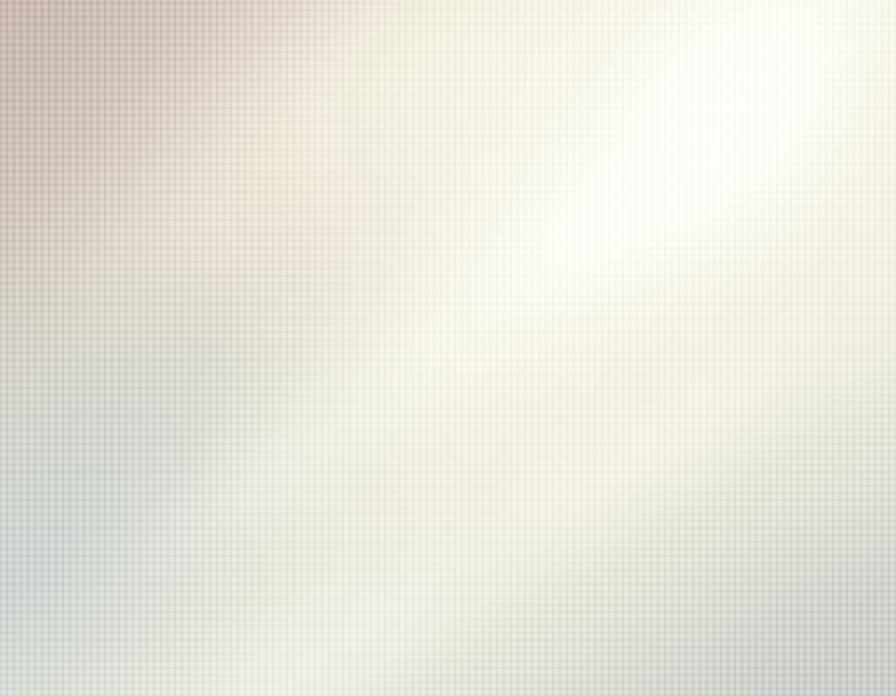
A Shadertoy shader for this background:

```glsl
// Soft diagonal light over a pale ivory, taupe and silver cloth with a fine square weave.

const float CELLS_ACROSS = 128.0;
const float WEAVE_DEPTH = 0.037;
const vec2 THREAD_WEIGHT = vec2(1.6, 1.0); // upright gaps are the stronger ones

const vec3 TAUPE  = vec3(0.79, 0.725, 0.69);
const vec3 IVORY  = vec3(0.96, 0.95, 0.895);
const vec3 CREAM  = vec3(0.96, 0.95, 0.88);
const vec3 PEACH  = vec3(0.925, 0.88, 0.82);
const vec3 WHITE  = vec3(1.0, 1.0, 0.98);
const vec3 PEARL  = vec3(0.975, 0.968, 0.92);
const vec3 SILVER = vec3(0.79, 0.80, 0.78);
const vec3 MIST   = vec3(0.79, 0.825, 0.81);
const vec3 STONE  = vec3(0.83, 0.83, 0.80);
const vec3 FROST  = vec3(0.94, 0.945, 0.92);

// Gaussian ellipse, tilted by an angle in degrees
float softEllipse(vec2 p, vec2 centre, vec2 radii, float degrees) {
    float a = radians(degrees);
    vec2 d = p - centre;
    vec2 q = vec2(dot(d, vec2(cos(a), sin(a))), dot(d, vec2(-sin(a), cos(a)))) / radii;
    return exp(-dot(q, q));
}

// Blend a tilted glow over a colour
vec3 addGlow(vec3 base, vec3 tint, float strength, vec2 p, vec2 centre, vec2 radii, float degrees) {
    return mix(base, tint, strength * softEllipse(p, centre, radii, degrees));
}

// Bilinear wash between the four corners
vec3 cornerWash(vec2 uv) {
    vec3 bottom = mix(vec3(0.81, 0.84, 0.82), SILVER, uv.x);
    vec3 top = mix(TAUPE, vec3(0.97, 0.96, 0.91), uv.x);
    return mix(bottom, top, uv.y);
}

// Soft thread profile: 1 on the gap between cells, 0 inside
vec2 threadGap(vec2 cell) {
    vec2 wave = 0.5 + 0.5 * cos(6.2831853 * cell);
    return wave * wave;
}

// Darken the gaps, more gently where the cloth is bright
vec3 weave(vec3 col, vec2 cell) {
    vec2 gap = (threadGap(cell) - 0.375) * THREAD_WEIGHT;
    float luma = dot(col, vec3(0.299, 0.587, 0.114));
    float depth = WEAVE_DEPTH * mix(1.35, 0.4, smoothstep(0.75, 1.0, luma));
    return col * (1.0 - depth * (gap.x + gap.y));
}

void mainImage(out vec4 fragColor, in vec2 fragCoord) {
    vec2 uv = fragCoord / iResolution.xy;
    vec2 p = vec2(uv.x * 1.288, uv.y);
    vec3 col = cornerWash(uv);

    // Broad band of light
    col = addGlow(col, IVORY, 0.97, p, vec2(0.80, 0.53), vec2(1.10, 0.46), 43.0);

    // Warm upper left
    col = addGlow(col, TAUPE, 0.35, p, vec2(0.08, 0.90), vec2(0.35, 0.20), 30.0);
    col = addGlow(col, PEACH, 0.65, p, vec2(0.39, 0.70), vec2(0.28, 0.14), 35.0);
    col = addGlow(col, CREAM, 0.85, p, vec2(0.67, 0.95), vec2(0.40, 0.16), 30.0);
    col = addGlow(col, PEARL, 0.60, p, vec2(0.74, 0.76), vec2(0.28, 0.20), 38.0);

    // Cool left and lower corners
    col = addGlow(col, STONE, 0.55, p, vec2(0.14, 0.42), vec2(0.24, 0.12), 30.0);
    col = addGlow(col, MIST, 0.75, p, vec2(0.03, 0.18), vec2(0.35, 0.18), 30.0);
    col = addGlow(col, SILVER, 0.60, p, vec2(1.24, 0.06), vec2(0.32, 0.13), 28.0);

    // Pale diagonal streaks
    col = addGlow(col, FROST, 0.70, p, vec2(0.47, 0.06), vec2(0.25, 0.08), 32.0);
    col = addGlow(col, FROST, 0.35, p, vec2(0.42, 0.33), vec2(0.25, 0.06), 32.0);
    col = addGlow(col, PEARL, 0.55, p, vec2(0.70, 0.53), vec2(0.35, 0.08), 32.0);
    col = addGlow(col, PEARL, 0.55, p, vec2(0.95, 0.37), vec2(0.35, 0.08), 32.0);

    // Bright highlight, its near tail and its warm right rim
    col = addGlow(col, WHITE, 0.95, p, vec2(1.06, 0.86), vec2(0.30, 0.20), 42.0);
    col = addGlow(col, WHITE, 0.70, p, vec2(0.88, 0.69), vec2(0.24, 0.09), 32.0);
    col = addGlow(col, IVORY, 0.65, p, vec2(1.31, 0.78), vec2(0.28, 0.10), 75.0);

    vec2 cell = fragCoord / iResolution.x * CELLS_ACROSS;
    fragColor = vec4(clamp(weave(col, cell), 0.0, 1.0), 1.0);
}
```
